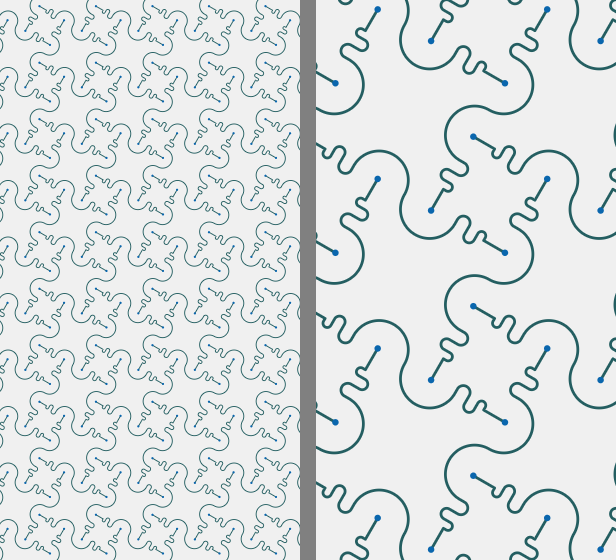
Left: the whole. Right: its middle third, enlarged.
Give the GLSL for this pattern, as a WebGL 1 fragment shader.

```glsl
precision highp float;
// Square lattice of thin meandering wires with four-fold rotational symmetry.
// Every wire is a big S that shrinks at both ends into small loops, a short
// straight lead and a dot; one half is modelled, then rotated and mirrored.
uniform vec2 u_resolution;

// Distance to a U of given width, open at y = 0, with straight legs.
float loopDistance(vec2 p, float start, float width, float leg) {
  float r = 0.5 * width;
  vec2 q = vec2(abs(p.x - start - r), p.y);
  if (q.y > leg) return abs(length(q - vec2(0.0, leg)) - r);
  return length(vec2(q.x - r, min(q.y, 0.0)));
}

// x: distance to half a wire running along +x, y: distance to its end point.
vec2 armDistance(vec2 p) {
  vec2 flipped = vec2(p.x, -p.y);
  float d = loopDistance(p, 0.0, 0.344, 0.0);
  d = min(d, loopDistance(flipped, 0.344, 0.080, 0.030));
  d = min(d, loopDistance(p, 0.424, 0.066, 0.026));
  d = min(d, loopDistance(flipped, 0.490, 0.050, 0.018));
  // Straight lead to the end point
  float lead = length(vec2(p.x - clamp(p.x, 0.540, 0.685), p.y));
  return vec2(min(d, lead), length(p - vec2(0.685, 0.0)));
}

float coverage(float d, float radius, float pixel) {
  return clamp((radius - d) / pixel + 0.5, 0.0, 1.0);
}

void main() {
  float cells = 9.91; // repeats over the canvas height
  float pixel = cells / u_resolution.y;
  vec2 p = vec2(gl_FragCoord.x, u_resolution.y - gl_FragCoord.y) * pixel;
  vec2 q = fract(p - vec2(0.791, 0.452) + 0.5) - 0.5;

  // Four quarter turns, each with the two halves of a wire
  vec2 axis = vec2(0.866, 0.5);
  vec2 d = vec2(1.0);
  for (int i = 0; i < 4; i++) {
    vec2 e = q + vec2(0.5, 0.0);
    vec2 arm = vec2(dot(e, axis), dot(e, vec2(-axis.y, axis.x)));
    d = min(d, min(armDistance(arm), armDistance(-arm)));
    q = vec2(-q.y, q.x);
  }

  vec3 color = vec3(0.942);
  color = mix(color, vec3(0.14, 0.37, 0.38), coverage(d.x, 0.0082, pixel));
  color = mix(color, vec3(0.04, 0.40, 0.68), coverage(d.y, 0.019, pixel));
  gl_FragColor = vec4(color, 1.0);
}
```
